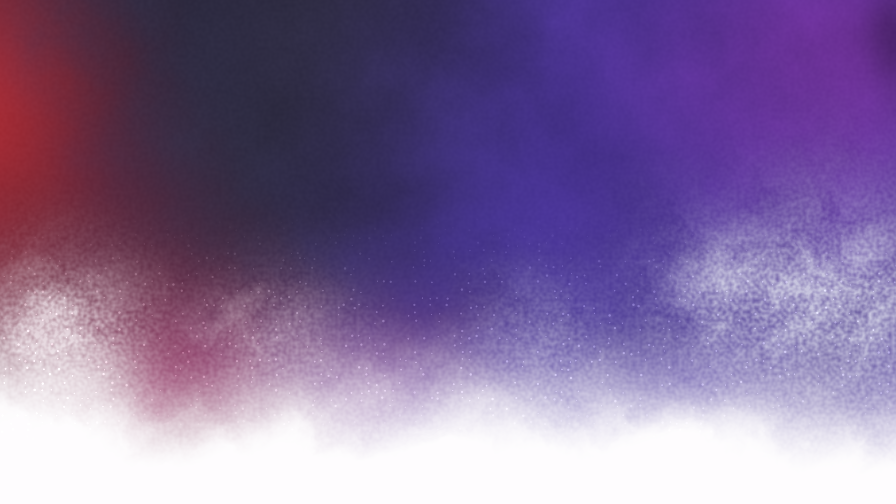
A WebGL 2 fragment shader for this background:

```glsl
#version 300 es
precision highp float;
// A dark backdrop running from red through navy to blue and purple, with
// powdery white mist rising from the bottom edge. Soft elliptical glows tint
// the backdrop; layered gradient noise breaks the mist into clouds and grain.

uniform vec2 u_resolution;
out vec4 fragColor;

float hash(vec2 p) {
    vec3 q = fract(p.xyx * vec3(0.1031, 0.1030, 0.0973));
    q += dot(q, q.yzx + 33.33);
    return fract((q.x + q.y) * q.z);
}

vec2 gradient(vec2 cell) {
    float angle = 6.2832 * hash(cell);
    return vec2(cos(angle), sin(angle));
}

float gradientNoise(vec2 p) {
    vec2 i = floor(p), f = fract(p);
    vec2 u = f * f * f * (f * (f * 6.0 - 15.0) + 10.0);
    vec2 e = vec2(1.0, 0.0);
    float low = mix(dot(gradient(i), f), dot(gradient(i + e.xy), f - e.xy), u.x);
    float high = mix(dot(gradient(i + e.yx), f - e.yx), dot(gradient(i + e.xx), f - e.xx), u.x);
    return mix(low, high, u.y);
}

float fbm(vec2 p) {
    float sum = 0.0, amplitude = 0.6;
    for (int i = 0; i < 6; i++) {
        sum += amplitude * gradientNoise(p);
        p = mat2(1.6, 1.2, -1.2, 1.6) * p + 7.3;
        amplitude *= 0.56;
    }
    return sum;
}

float glow(vec2 p, vec2 center, vec2 radius) {
    vec2 d = (p - center) / radius;
    return exp(-dot(d, d));
}

// Scattered round dust specks, one possible speck per grid cell
float specks(vec2 p) {
    vec2 cell = floor(p), f = fract(p);
    vec2 center = 0.25 + 0.5 * vec2(hash(cell + 11.0), hash(cell + 47.0));
    float radius = 0.06 + 0.12 * hash(cell + 83.0);
    float present = step(0.72, hash(cell));
    return present * (1.0 - smoothstep(radius * 0.4, radius + 0.06, length(f - center)));
}

vec3 backdrop(vec2 uv, float cloud) {
    vec2 q = uv + 0.05 * cloud;
    float blue = smoothstep(0.27, 0.66, q.x + 0.2 * (0.72 - q.y));
    vec3 color = mix(vec3(0.18, 0.17, 0.26), vec3(0.27, 0.20, 0.57), blue);
    float maroon = 1.0 - smoothstep(0.08, 0.38, q.x + 0.35 * (q.y - 0.5));
    color = mix(color, vec3(0.38, 0.15, 0.24), 0.9 * maroon);
    color = mix(color, vec3(0.68, 0.17, 0.20), 0.9 * glow(q, vec2(-0.02, 0.76), vec2(0.10, 0.30)));
    color = mix(color, vec3(0.45, 0.20, 0.62), 0.95 * glow(q, vec2(0.95, 0.90), vec2(0.22, 0.34)));
    color = mix(color, vec3(0.58, 0.19, 0.38), 0.8 * glow(q, vec2(0.21, 0.25), vec2(0.14, 0.16)));
    color = mix(color, vec3(0.50, 0.28, 0.58), 0.75 * glow(q, vec2(0.41, 0.24), vec2(0.13, 0.15)));
    color *= 1.0 - 0.3 * glow(uv, vec2(1.0, 0.93), vec2(0.035, 0.10));
    return color * (1.0 + 0.16 * cloud);
}

void main() {
    vec2 uv = gl_FragCoord.xy / u_resolution;
    vec2 p = gl_FragCoord.xy / u_resolution.y;

    float cloud = fbm(p * 4.0);
    float wisps = fbm(p * vec2(8.0, 10.0) + 1.5 * cloud + 20.0);
    float grain = gradientNoise(p * 130.0) + 0.6 * gradientNoise(p * 75.0 + 9.0);
    vec3 color = backdrop(uv, cloud);

    // Separate plumes: left, two faint ones in the middle, broad right bank
    vec2 q = uv + vec2(0.03, 0.06) * vec2(wisps, cloud);
    float plumes = 0.72 * glow(q, vec2(0.07, 0.34), vec2(0.095, 0.14));
    plumes += 0.36 * glow(q, vec2(0.31, 0.34), vec2(0.09, 0.11));
    plumes += 0.34 * glow(q, vec2(0.61, 0.32), vec2(0.08, 0.13));
    plumes += 0.42 * glow(q, vec2(0.80, 0.40), vec2(0.08, 0.15));
    plumes += 0.70 * glow(q, vec2(0.95, 0.39), vec2(0.12, 0.21));
    float texture_ = 1.0 + 0.9 * wisps + 0.45 * grain;
    plumes = clamp(plumes * texture_, 0.0, 0.9);
    vec3 plumeColor = mix(vec3(0.90, 0.84, 0.87), vec3(0.83, 0.83, 0.90), smoothstep(0.15, 0.7, uv.x));
    color = mix(color, plumeColor, plumes);

    // Solid bank of white along the bottom, with an uneven top
    float lift = 0.06 * glow(uv, vec2(0.03, 0.3), vec2(0.11, 0.5))
               - 0.05 * glow(uv, vec2(0.20, 0.2), vec2(0.07, 0.5))
               - 0.05 * glow(uv, vec2(0.95, 0.2), vec2(0.10, 0.4));
    float height = uv.y - lift + 0.07 * cloud + 0.05 * wisps;
    float bank = 1.0 - smoothstep(0.11, 0.38, height);
    bank = clamp(bank + 0.7 * bank * (1.0 - bank) * (wisps + 0.4 * grain), 0.0, 1.0);
    color = mix(color, vec3(0.995, 0.99, 0.995), bank);

    // Dust floating over the edge of the mist, and a faint overall grain
    float dustZone = smoothstep(0.12, 0.28, uv.y) * (1.0 - smoothstep(0.38, 0.60, uv.y));
    color += 0.16 * dustZone * specks(p * 65.0);
    color += 0.012 * grain * (1.0 - bank);
    fragColor = vec4(clamp(color, 0.0, 1.0), 1.0);
}
```
